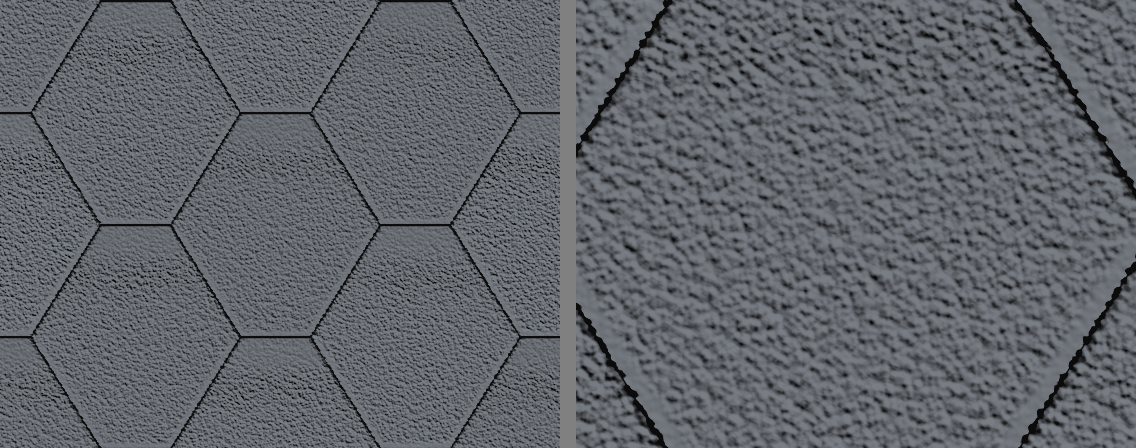
Left: the whole. Right: its middle third, enlarged.
This pattern is drawn by a Shadertoy shader. Its source:

```glsl
// Slate-grey hexagonal roof shingles with embossed mineral grain and dark seams.

vec2 hash2(vec2 p) {
    vec3 q = fract(p.xyx * vec3(0.1031, 0.1030, 0.0973));
    q += dot(q, q.yzx + 33.33);
    return fract((q.xx + q.yz) * q.zy);
}

// Cellular noise: distance to the nearest scattered point
float cellular(vec2 p) {
    vec2 cell = floor(p), f = fract(p);
    float nearest = 4.0;
    for (int y = -1; y <= 1; y++)
    for (int x = -1; x <= 1; x++) {
        vec2 o = vec2(x, y);
        vec2 d = o + hash2(cell + o) - f;
        nearest = min(nearest, dot(d, d));
    }
    return sqrt(nearest);
}

// Grains stretched along a shallow falling diagonal
float grainHeight(vec2 p) {
    vec2 q = vec2(dot(p, vec2(0.88, -0.47)) * 0.8, dot(p, vec2(0.47, 0.88)) * 1.1) + 5.0;
    return cellular(q * 105.0) + 0.75 * cellular(q.yx * 205.0 + 17.0);
}

// Distances inward from the flat edges (x) and the slanted edges (y)
vec2 hexEdges(vec2 p) {
    p = abs(p);
    return vec2(0.25 - p.y, 0.1986 - dot(p, vec2(0.848, 0.530)));
}

void mainImage(out vec4 fragColor, in vec2 fragCoord) {
    vec2 p = fragCoord / iResolution.y;
    float pixel = 1.0 / iResolution.y;

    // Two interleaved rectangular lattices make the honeycomb
    vec2 period = vec2(0.6244, 0.5);
    vec2 a = (p - vec2(0.303, 0.2475)) / period;
    vec2 b = a - 0.5;
    vec2 idA = floor(a + 0.5), idB = floor(b + 0.5);
    vec2 local = (a - idA) * period, localB = (b - idB) * period;
    vec2 id = mod(idA, 2.0);
    vec2 edges = hexEdges(local), edgesB = hexEdges(localB);
    if (min(edgesB.x, edgesB.y) > min(edges.x, edges.y)) {
        local = localB;
        edges = edgesB;
        id = mod(idB, 2.0) + 7.0;
    }
    float edge = min(edges.x, edges.y);
    vec2 tileRandom = hash2(id + 3.0);

    // Grain relief from the slope of the cellular height
    float relief = 3.1 * (grainHeight(p + vec2(0.0018, 0.0036)) - grainHeight(p));

    // Smooth head, coarse band beneath it, even grain below
    float drop = 0.25 - local.y;
    float wave = sin(p.x * 31.0 + 2.0 * sin(p.y * 23.0)) * sin(p.y * 37.0 + p.x * 13.0);
    float band = exp(-pow((drop - 0.115 - 0.012 * wave) / 0.03, 2.0));
    float strength = mix(0.45, 0.92 + 0.25 * tileRandom.x, smoothstep(0.03, 0.1, drop));
    strength += (0.15 + 0.25 * tileRandom.y) * band + 0.08 * wave;

    // Polished bevel along the lower edges
    float lower = 1.0 - smoothstep(-0.02, 0.01, local.y);
    float bevel = lower * (1.0 - smoothstep(0.01, 0.018, edge));
    strength *= 1.0 - 0.8 * bevel;

    float z = clamp(relief * strength, -2.8, 1.6);
    float tone = 0.422 + 0.08 * z - 0.02 * z * z;
    tone += 0.035 * bevel - 0.012 * band + 0.012 * (tileRandom.x - 0.5);

    // Ragged shadow under the upper slanted edges
    float shadow = (1.0 - lower) * (1.0 - smoothstep(0.001, 0.008, edges.y + 0.0018 * relief));
    tone *= 1.0 - 0.5 * shadow;

    // Seams: clean on flat edges, thinner and rougher on slanted ones
    float seam = min(edges.x, edges.y + 0.0007 + 0.0009 * clamp(relief, -2.0, 1.5));
    tone = mix(0.045, tone, smoothstep(0.0025 - 0.6 * pixel, 0.0025 + 0.7 * pixel, seam));

    fragColor = vec4(max(tone, 0.045) * vec3(0.96, 1.0, 1.055), 1.0);
}
```
